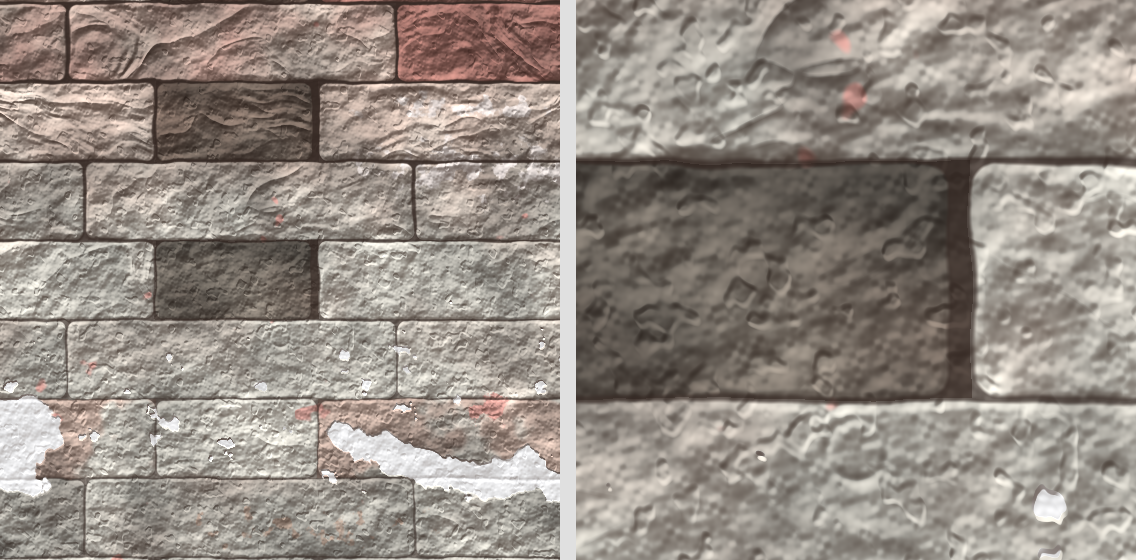
Left: the whole. Right: its middle third, enlarged.
Give the GLSL for this texture, as a Shadertoy shader.

```glsl
// Weathered stone wall: seven courses with alternating long blocks and headers.
// A height field (worn blocks, eroded ledges, grain, pits) is lit from above;
// soot, red wash and flaking white plaster are layered over the stone colour.
#define TOP 0.005
#define COURSE 0.1415
#define RELIEF 0.026
#define CONTRAST 0.95
#define SAGE vec3(0.665, 0.655, 0.625)
#define BROWN vec3(0.585, 0.525, 0.49)
#define RED vec3(0.57, 0.39, 0.36)
#define JOINT vec3(0.21, 0.16, 0.14)
#define WHITE vec3(0.89, 0.89, 0.895)
#define PINK vec3(0.76, 0.54, 0.51)

float hash(vec2 p) {
    vec3 q = fract(p.xyx * 0.1031);
    q += dot(q, q.yzx + 33.33);
    return fract((q.x + q.y) * q.z);
}

float noise(vec2 p) {
    vec2 i = floor(p), f = fract(p);
    f = f * f * f * (f * (f * 6.0 - 15.0) + 10.0);
    return mix(mix(hash(i), hash(i + vec2(1, 0)), f.x),
               mix(hash(i + vec2(0, 1)), hash(i + vec2(1, 1)), f.x), f.y);
}

float fbm(vec2 p, int octaves) {
    float sum = 0.0, amp = 0.5, total = 0.0;
    for (int i = 0; i < octaves; i++) {
        sum += amp * noise(p);
        total += amp;
        amp *= 0.5;
        p = mat2(1.6, 1.2, -1.2, 1.6) * p + 7.3;
    }
    return sum / total;
}

// Block under p: column, row from the top, distance to the joint, depth in the course
vec4 stone(vec2 p) {
    p += 0.007 * (vec2(fbm(p * 22.0, 3), fbm(p * 22.0 + 40.0, 3)) - 0.5);
    float v = (1.0 - p.y - TOP) / COURSE, row = floor(v), f = v - row;
    float odd = mod(row, 2.0);
    float shift = (1.0 - odd) * 0.016 * (mod(row, 4.0) - 1.0);
    vec2 side = p.x - mix(vec2(0.136, 0.724), vec2(0.277, 0.568), odd) - shift;
    float gap = 0.005 * odd * step(row, 3.5);
    vec2 d = vec2(min(abs(side.x), abs(side.y + gap) - gap), min(f, 1.0 - f) * COURSE);
    float edge = 0.016 - length(max(0.016 - d, 0.0));
    return vec4(step(0.0, side.x) + step(0.0, side.y), row, edge, f);
}

// Coverage of plaster: a left patch, a sagging right band and loose flecks
float plaster(vec2 p) {
    float left = min(0.11 - 0.5 * max(0.0, 0.215 - p.y) - p.x, min(0.292 - p.y, p.y - 0.135));
    float centre = mix(0.213, 0.150, smoothstep(0.62, 0.80, p.x));
    float band = min(0.027 - abs(p.y - centre), p.x - 0.595);
    float ragged = 0.09 * (fbm(p * 17.0, 5) - 0.5);
    float fleck = 0.2 * (fbm(p * 26.0 + 9.0, 4) - 0.745 - 2.5 * max(0.0, abs(p.y - 0.28) - 0.11));
    return smoothstep(0.0, 0.004, max(max(left, band) + ragged, fleck));
}

float height(vec2 p, float coat) {
    vec4 s = stone(p);
    vec2 q = p + s.xy * 3.7;
    float body = smoothstep(0.0, 0.016, s.z);
    float warp = fbm(q * 5.0, 3);
    float ledge = 1.0 - abs(2.0 * fbm(q * vec2(5.0, 9.0) + 2.2 * warp, 4) - 1.0);
    float upper = smoothstep(0.42, 0.66, p.y);
    float rough = RELIEF * mix(0.35, 1.1, upper);
    float grain = 0.0075 * fbm(p * 60.0, 3) + 0.010 * fbm(p * 20.0, 2);
    float pits = 0.0022 * smoothstep(0.62, 0.82, fbm(p * 75.0, 2));
    float ring = (length(p - vec2(0.5, 0.4)) - 0.018) / 0.003;
    float rock = 0.0022 * smoothstep(0.0, 0.007, s.z) + body * rough * (ledge - 0.75);
    rock += grain - pits - 0.002 * exp(-ring * ring);
    return mix(rock, 0.3 * rock + 0.004, coat);
}

vec3 stoneColour(vec2 p, vec4 s) {
    float odd = mod(s.y, 2.0);
    float cloud = fbm(p * 7.0 + s.xy * 2.3, 4);
    vec3 c = mix(SAGE, BROWN, clamp(smoothstep(0.45, 0.88, p.y) + 1.4 * (cloud - 0.5), 0.0, 1.0));

    // Red wash on the top right block, brown undercoat beside the plaster
    float top = step(s.y, 0.5);
    c = mix(c, RED, top * clamp(step(1.5, s.x) * 0.8 + 1.2 * (cloud - 0.45), 0.0, 0.9));
    float under = step(4.5, s.y) * step(s.y, 5.5) * step(0.5, abs(s.x - 1.0));
    c = mix(c, vec3(0.64, 0.565, 0.525), under * smoothstep(0.42, 0.55, fbm(p * 9.0 + 4.0, 4)));

    // Recessed sooty headers, shadowed under the course above
    float header = odd * step(abs(s.x - 1.0), 0.5);
    vec3 soot = vec3(0.63, 0.60, 0.58) * (0.8 + 0.25 * smoothstep(0.0, 0.4, s.w));
    c *= mix(vec3(1.0), soot, header * step(s.y, 3.5));
    c *= 0.95 + 0.12 * hash(s.xy + 11.0) - 0.12 * (1.0 - odd) * step(s.x, 0.5);
    c *= 1.0 - 0.08 * step(5.5, s.y);
    return c * mix(0.70, 1.30, fbm(p * 11.0 + 3.0, 6));
}

void mainImage(out vec4 fragColor, in vec2 fragCoord) {
    vec2 p = fragCoord / iResolution.xy;
    vec4 s = stone(p);
    vec3 c = stoneColour(p, s);
    float speckle = fbm(p * 45.0, 4);

    // Pale crust at upper right, pink paint spots and a rusty smear low down
    float crust = 0.55 - length((p - vec2(0.87, 0.70)) / vec2(0.30, 0.075));
    crust = max(crust, 0.4 - length((p - vec2(0.86, 0.805)) / vec2(0.26, 0.05)));
    c = mix(c, vec3(0.77, 0.74, 0.73), 0.8 * smoothstep(0.0, 0.3, crust + 2.0 * (speckle - 0.55)));
    float spot = 0.028 - length(p - vec2(0.872, 0.272)) + 0.08 * (speckle - 0.5);
    spot = max(spot, 0.15 * (fbm(p * 19.0 + 31.0, 3) - 0.84));
    c = mix(c, PINK, 0.8 * smoothstep(0.0, 0.008, spot));
    float smear = 0.5 - length((p - vec2(0.56, 0.06)) / vec2(0.30, 0.06)) + 2.5 * (speckle - 0.65);
    c = mix(c, vec3(0.60, 0.47, 0.40), 0.5 * smoothstep(0.0, 0.3, smear));
    float coat = plaster(p);
    c = mix(c, WHITE * (0.95 + 0.1 * speckle), coat);

    // Light from above and slightly left; shadows turn warm
    const float reach = 0.003;
    vec2 ahead = p + reach * vec2(-0.35, 0.94);
    float slope = (height(p, coat) - height(ahead, plaster(ahead))) / reach;
    float light = CONTRAST * slope / (1.0 + 1.1 * abs(slope));
    c *= 1.0 + light * mix(vec3(1.0), vec3(0.95, 1.05, 1.10), step(light, 0.0));

    // Hairline joints of uneven width, deeper toward the top of the wall
    float upper = smoothstep(0.25, 0.85, p.y);
    float width = 0.004 * noise(p * 16.0) * mix(0.4, 1.2, upper);
    float seam = 1.0 - smoothstep(width * 0.4, width + 0.0022, s.z);
    c = mix(c, JOINT, seam * mix(0.55, 0.92, upper) * (1.0 - 0.8 * coat));
    fragColor = vec4(clamp(c, 0.0, 1.0), 1.0);
}
```
